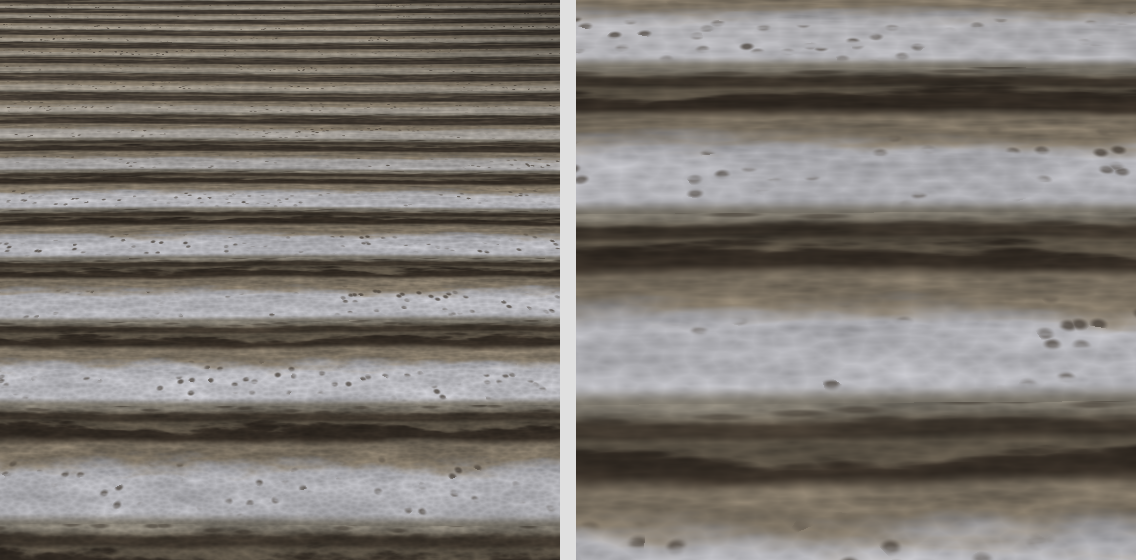
Left, the full canvas; right, a detail of the centre.
Give the GLSL for this texture, as a Shadertoy shader.

```glsl
#define HORIZON 0.301      // vanishing line above the top edge
#define PERSPECTIVE 5.945  // step count scale against depth
#define FIRST_STEP 4.8     // steps hidden below the lower edge
#define STREAKS 0.34       // strength of the horizontal stains
#define PITS 0.75          // strength of the dark holes
#define STONE vec3(0.70, 0.70, 0.72)
#define FAR_STONE vec3(0.60, 0.57, 0.52)
#define TAN vec3(0.48, 0.44, 0.38)
#define SOIL vec3(0.36, 0.33, 0.28)
#define SHADOW vec3(0.20, 0.17, 0.14)
#define LIP vec3(0.47, 0.45, 0.41)

vec2 hash22(vec2 p) {
    vec3 q = fract(p.xyx * vec3(0.1031, 0.1030, 0.0973));
    q += dot(q, q.yzx + 33.33);
    return fract((q.xx + q.yz) * q.zy);
}

// Cellular noise: distance to the nearest point, and that point's random id
vec2 cells(vec2 p) {
    vec2 base = floor(p), nearest = vec2(9.0, 0.0);
    for (int j = -1; j <= 1; j++)
    for (int i = -1; i <= 1; i++) {
        vec2 cell = base + vec2(i, j);
        vec2 rnd = hash22(cell + 100.0);
        float d = length(cell + rnd - p);
        if (d < nearest.x) nearest = vec2(d, fract(rnd.x * 7.3 + rnd.y * 3.1));
    }
    return nearest;
}

// Layered cellular noise, centred on zero
float grain(vec2 p) {
    float sum = 0.0, amp = 0.55;
    for (int i = 0; i < 3; i++) {
        sum += amp * (cells(p).x - 0.45);
        p = p * vec2(2.3, 2.0) + vec2(17.3, 9.1);
        amp *= 0.65;
    }
    return sum;
}

// Colour over one step: phase 0 is the front edge, 1 the next edge above
vec3 stepColor(float phase, float near, float wobble) {
    float worn = phase + wobble;
    float back = mix(0.30, 0.43, near);
    vec3 shade = mix(SHADOW + 0.06, SHADOW, near);
    vec3 col = mix(LIP, mix(FAR_STONE, STONE, near), smoothstep(0.0, 0.09, phase));
    col = mix(col, TAN, smoothstep(back - 0.08, back + 0.09, worn));
    col = mix(col, shade, smoothstep(back + 0.18, back + 0.27, phase + 0.35 * wobble));
    col = mix(col, SOIL, 0.8 * smoothstep(0.75, 0.82, worn));
    col = mix(col, shade, 0.75 * smoothstep(0.06, 0.02, abs(phase + 0.2 * wobble - 0.89)));
    return mix(col, LIP, smoothstep(0.90, 0.99, phase + 0.15 * wobble));
}

void mainImage(out vec4 fragColor, in vec2 fragCoord) {
    vec2 uv = fragCoord / iResolution.xy;

    // Steps recede toward the horizon with a slight sag
    float depth = 1.0 - uv.y + HORIZON + 0.0015 * sin(uv.x * 5.0 + uv.y * 9.0);
    float n = PERSPECTIVE / depth - FIRST_STEP;
    float phase = fract(n);
    float near = smoothstep(0.42, 0.70, depth);
    float side = (uv.x - 0.5) / depth;

    // Broad stains, fine streaks and speckle
    float stain = grain(vec2(uv.x * 4.0, n * 3.1));
    float streak = grain(vec2(uv.x * 9.0 + 5.0, n * 9.0));
    float speckle = cells(vec2(uv.x * 75.0, uv.y * 120.0)).x - 0.45;
    vec3 col = stepColor(phase, near, 0.22 * stain + 0.10 * streak);

    // Weathering is strongest on the back of the tread and the riser
    float dirty = smoothstep(0.25, 0.6, phase);
    col *= 1.0 + STREAKS * mix(0.45, 1.5, dirty) * streak + 0.25 * stain;
    col *= 1.0 + 0.13 * speckle;
    col *= 0.96 + 0.08 * hash22(vec2(floor(n), 3.0)).x;

    // Pits gather in patches on the bright part of the tread
    float tread = smoothstep(0.03, 0.10, phase) * smoothstep(0.60, 0.40, phase);
    vec2 pit = cells(vec2(side * 52.0, n * 11.0));
    float hole = smoothstep(0.42, 0.12, pit.x) * step(0.72, pit.y);
    float patchy = smoothstep(-0.12, 0.22, stain + 0.5 * streak);
    col = mix(col, SHADOW + 0.08, PITS * hole * patchy * tread);

    // Thin dark cracks along the front edge
    float crack = smoothstep(0.30, 0.08, cells(vec2(uv.x * 14.0, n * 13.0)).x);
    col = mix(col, SHADOW, 0.45 * crack * smoothstep(0.8, 0.95, phase));

    // Darker far right corner
    col *= 1.0 - 0.28 * smoothstep(0.6, 1.0, uv.x) * smoothstep(0.75, 1.0, uv.y);
    fragColor = vec4(clamp(col, 0.0, 1.0), 1.0);
}
```
